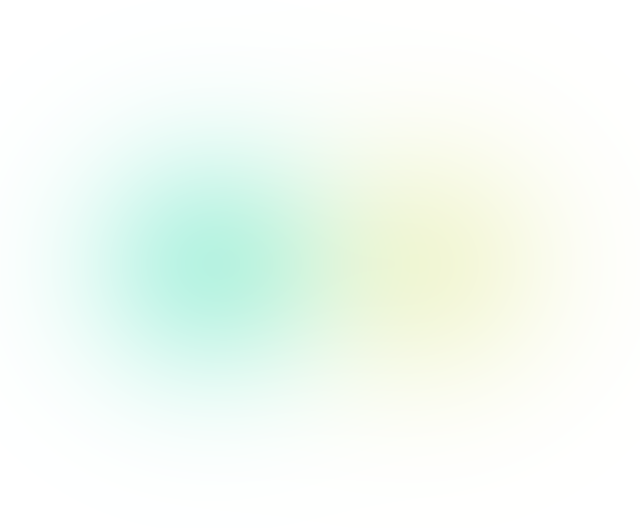
This background is drawn by a WebGL 2 fragment shader. Its source:

```glsl
#version 300 es
precision highp float;
// Soft mint and pale yellow glows side by side, melting into white.

uniform vec2 u_resolution;
out vec4 outColor;

// Elliptical bell: 1 at the centre, fading smoothly to 0.
float glow(vec2 uv, vec2 center, vec2 radius) {
    vec2 d = (uv - center) / radius;
    return exp(-dot(d, d));
}

void main() {
    vec2 uv = gl_FragCoord.xy / u_resolution;

    // Each glow absorbs its complementary tint from white
    vec3 mintAbsorption = vec3(0.28, 0.047, 0.105);
    vec3 yellowAbsorption = vec3(0.045, 0.034, 0.162);

    float mint = glow(uv, vec2(0.325, 0.5), vec2(0.195, 0.228));
    float yellow = glow(uv, vec2(0.665, 0.5), vec2(0.21, 0.243));

    vec3 color = vec3(1.0) - mintAbsorption * mint - yellowAbsorption * yellow;
    outColor = vec4(color, 1.0);
}
```
